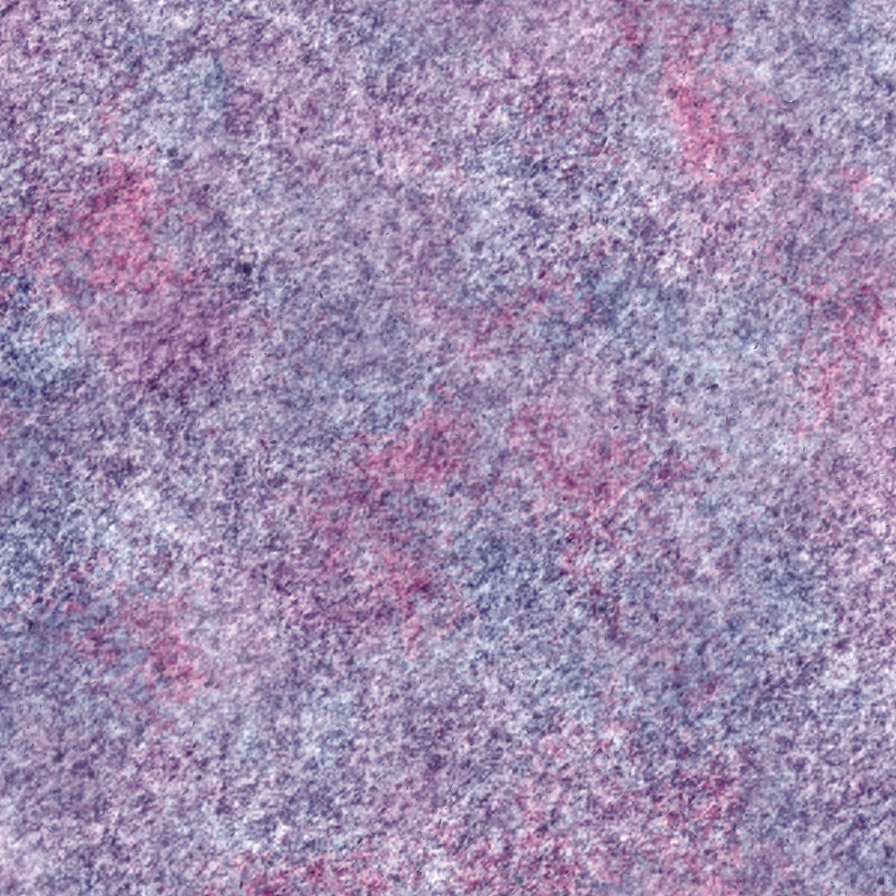
This texture is drawn by a WebGL 2 fragment shader. Its source:

```glsl
#version 300 es
precision highp float;
// Weathered lavender stone: cloudy cool and crimson stains under slanted,
// gritty grain, with scattered dark pits and pale mineral flecks.
// Built from layered value noise and jittered cells of rough ellipses.
uniform vec2 u_resolution;
out vec4 fragColor;

const vec3 STONE = vec3(0.632, 0.571, 0.705);
const vec3 TONE_AXIS = vec3(1.0, 1.1, 0.86);
const vec3 WARM_SHIFT = vec3(0.026, -0.038, -0.016);
const vec3 COOL_SHIFT = vec3(-0.038, 0.012, 0.016);
const vec3 CRIMSON_SHIFT = vec3(0.025, -0.115, -0.085);
const vec3 PIT = vec3(0.30, 0.25, 0.42);
const vec3 FLECK = vec3(0.89, 0.87, 0.92);

// Integer hash of a lattice cell and a seed, giving two values in 0..1
vec2 hash2(vec2 cell, float seed) {
    uvec3 v = uvec3(ivec3(cell, seed)) * 1664525u + 1013904223u;
    v.x += v.y * v.z; v.y += v.z * v.x; v.z += v.x * v.y;
    v ^= v >> 16u;
    v.x += v.y * v.z; v.y += v.z * v.x;
    return vec2(v.xy >> 8u) / 16777216.0;
}

float valueNoise(vec2 p, float seed) {
    vec2 cell = floor(p);
    vec2 f = fract(p);
    f = f * f * (3.0 - 2.0 * f);
    float a = hash2(cell, seed).x;
    float b = hash2(cell + vec2(1, 0), seed).x;
    float c = hash2(cell + vec2(0, 1), seed).x;
    float d = hash2(cell + vec2(1, 1), seed).x;
    return mix(mix(a, b, f.x), mix(c, d, f.x), f.y);
}

// Sum of octaves, normalised to 0..1
float fbm(vec2 p, float seed, int octaves, float gain) {
    float sum = 0.0, total = 0.0, weight = 1.0;
    for (int i = 0; i < octaves; i++) {
        sum += weight * valueNoise(p, seed + float(i));
        total += weight;
        weight *= gain;
        p = p * 2.03 + 7.3;
    }
    return sum / total;
}

vec2 rotate(vec2 p, float angle) {
    float c = cos(angle), s = sin(angle);
    return vec2(c * p.x + s * p.y, c * p.y - s * p.x);
}

// Coverage of randomly kept, tilted ellipses, one per jittered cell
float pits(vec2 p, float seed, float density, float maxRadius) {
    vec2 cell = floor(p);
    float cover = 0.0;
    for (int y = -1; y <= 1; y++) {
        for (int x = -1; x <= 1; x++) {
            vec2 id = cell + vec2(x, y);
            vec2 shape = hash2(id, seed + 1.0);
            vec2 pick = hash2(id, seed + 2.0);
            vec2 q = rotate(p - id - hash2(id, seed), 0.4 + 1.4 * shape.x);
            q.y *= 1.0 + 0.7 * shape.y;
            float radius = maxRadius * mix(0.35, 1.0, pick.y * pick.y);
            float inside = 1.0 - smoothstep(0.4 * radius, 1.25 * radius, length(q));
            cover = max(cover, inside * step(pick.x, density) * (0.6 + 0.4 * shape.y));
        }
    }
    return cover;
}

void main() {
    vec2 uv = gl_FragCoord.xy / u_resolution.y;

    // Warped coordinates for cloudy patches
    vec2 bend = vec2(fbm(uv * 9.0, 11.0, 3, 0.6), fbm(uv * 9.0, 21.0, 3, 0.6)) - 0.5;
    vec2 cloud = uv + 0.12 * bend;
    float broad = fbm(cloud * 5.0, 31.0, 4, 0.5) - 0.5;
    float mottle = fbm(cloud * 20.0, 41.0, 4, 0.75) - 0.5;

    // Grain stretched along a rising diagonal, plus round grit
    vec2 slanted = rotate(uv, 0.75) * vec2(95.0, 145.0);
    float grain = fbm(slanted, 51.0, 2, 0.9) - 0.5;
    float grit = valueNoise(uv * 300.0, 55.0) - 0.5;
    float roughness = mix(0.8, 1.15, smoothstep(0.3, 0.7, fbm(cloud * 8.0, 61.0, 3, 0.5)));

    // Stains: drifting warmth plus a few small crimson blotches
    float warmth = fbm(cloud * 6.0 + 3.0, 71.0, 4, 0.6) - 0.5;
    float speckle = fbm(uv * 90.0, 81.0, 2, 0.8) - 0.5;
    float hue = clamp(5.0 * warmth + 1.8 * speckle, -1.3, 1.3);
    float blotch = fbm(cloud * 6.5 + 9.0, 91.0, 4, 0.55) + 0.2 * speckle + 0.2 * mottle;
    float crimson = smoothstep(0.58, 0.84, blotch);

    float tone = 0.17 * broad + 0.33 * mottle + roughness * (0.50 * grain + 0.27 * grit);
    vec3 color = STONE + tone * TONE_AXIS;
    color += max(hue, 0.0) * WARM_SHIFT + max(-hue, 0.0) * COOL_SHIFT;
    color += CRIMSON_SHIFT * crimson;

    // Pits gather in clusters and have ragged rims
    float cluster = smoothstep(0.38, 0.72, fbm(uv * 5.0, 101.0, 3, 0.5) + 0.15 * crimson);
    vec2 ragged = uv + 0.005 * vec2(valueNoise(uv * 150.0, 111.0), valueNoise(uv * 150.0, 112.0));
    float large = pits(ragged * 28.0, 121.0, 0.05 + 0.40 * cluster, 0.27);
    float small = pits(ragged * 72.0, 131.0, 0.08 + 0.45 * cluster, 0.36);
    float lit = pits((ragged + vec2(-0.0015, 0.0025)) * 28.0, 121.0, 0.05 + 0.40 * cluster, 0.27);
    color += 0.08 * max(lit - large, 0.0);
    vec3 hollow = PIT + 0.25 * grain + 0.15 * grit - 0.3 * CRIMSON_SHIFT.yxx * crimson;
    color = mix(color, hollow, max(0.80 * large, 0.62 * small));

    // Pale flecks on the roughest ground
    float chips = valueNoise(rotate(uv, 0.75) * vec2(130.0, 220.0), 141.0);
    float fleck = smoothstep(0.76, 0.95, chips + 0.5 * mottle) * smoothstep(0.85, 1.1, roughness);
    color = mix(color, FLECK, 0.5 * fleck);

    fragColor = vec4(clamp(color, 0.0, 1.0), 1.0);
}
```
